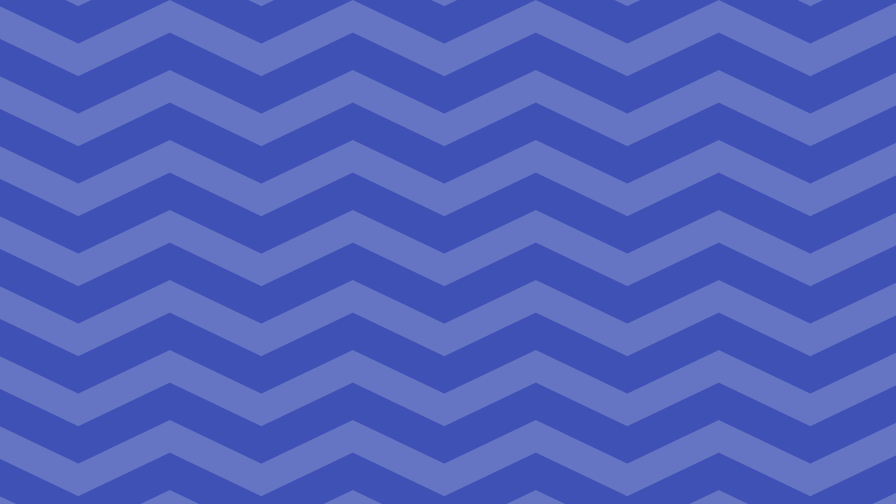
This pattern is drawn by a Shadertoy shader. Its source:

```glsl
// Horizontal chevron stripes: pale blue zigzag bands on a deep indigo ground.

// Triangle wave of period 1: 0 at whole numbers, 1 halfway between them.
float triangleWave(float x) {
    return 2.0 * abs(fract(x + 0.5) - 0.5);
}

// Signed distance to the nearest zigzag band, negative inside it.
float zigzagBands(vec2 p) {
    const float period = 0.3631, spacing = 0.1389, drop = 0.0865, halfWidth = 0.0323;
    float depth = 1.0 - p.y - drop * triangleWave((p.x - 0.3369) / period);
    float offset = mod(depth - halfWidth + 0.5 * spacing, spacing) - 0.5 * spacing;
    float slope = 2.0 * drop / period;
    return (abs(offset) - halfWidth) * inversesqrt(1.0 + slope * slope);
}

void mainImage(out vec4 fragColor, in vec2 fragCoord) {
    // Canvas height is one unit
    vec2 p = fragCoord / iResolution.y;
    float halfPixel = 0.5 / iResolution.y;

    vec3 ground = vec3(0.247, 0.318, 0.710);
    vec3 stripe = vec3(0.400, 0.455, 0.769);

    // Antialiased bands over the ground
    float coverage = 1.0 - smoothstep(-1.2 * halfPixel, 1.2 * halfPixel, zigzagBands(p));
    fragColor = vec4(mix(ground, stripe, coverage), 1.0);
}
```
